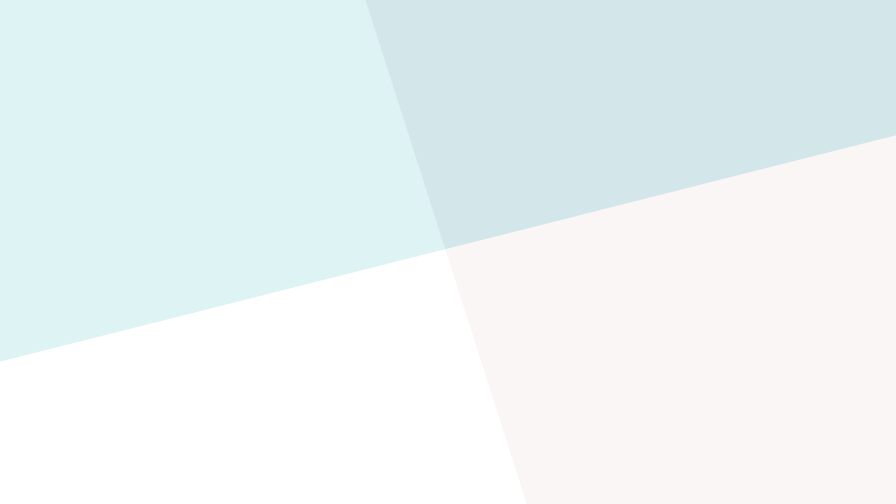
Write a WebGL 2 fragment shader that draws this background.

```glsl
#version 300 es
precision highp float;

uniform vec2 u_resolution;
out vec4 fragColor;

// Edge end points, as fractions of the canvas
#define SLOPE_LEFT vec2(0.0, 0.2824)
#define SLOPE_RIGHT vec2(1.0, 0.7315)
#define STEEP_BOTTOM vec2(0.5879, 0.0)
#define STEEP_TOP vec2(0.4080, 1.0)

// Colours of the four regions
#define WHITE vec3(1.0)
#define BLUSH vec3(0.980, 0.965, 0.961)
#define AQUA vec3(0.871, 0.953, 0.957)
#define MIST vec3(0.827, 0.902, 0.918)

// Signed distance to the line through a and b, positive on its left
float lineDistance(vec2 p, vec2 a, vec2 b) {
    vec2 dir = normalize(b - a);
    return dot(p - a, vec2(-dir.y, dir.x));
}

// Smooth coverage of a half plane, one pixel wide at its edge
float coverage(float distance, float pixel) {
    return clamp(distance / pixel + 0.5, 0.0, 1.0);
}

void main() {
    // Lengths are measured in canvas heights
    float pixel = 1.0 / u_resolution.y;
    vec2 aspect = vec2(u_resolution.x * pixel, 1.0);
    vec2 p = gl_FragCoord.xy * pixel;

    float above = coverage(lineDistance(p, SLOPE_LEFT * aspect, SLOPE_RIGHT * aspect), pixel);
    float right = coverage(-lineDistance(p, STEEP_BOTTOM * aspect, STEEP_TOP * aspect), pixel);

    // Blend the lower and upper halves across the sloping edge
    vec3 lower = mix(WHITE, BLUSH, right);
    vec3 upper = mix(AQUA, MIST, right);
    fragColor = vec4(mix(lower, upper, above), 1.0);
}
```
